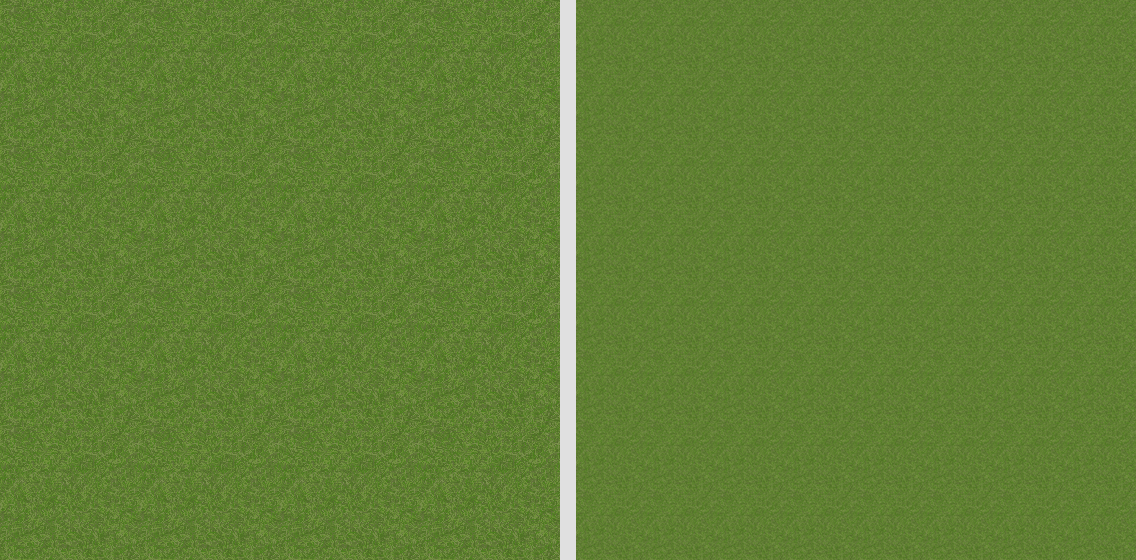
Left, the tile; right, the same tile 2 across and 2 down.
Write a three.js fragment shader that draws this texture.

```glsl
varying vec2 vUv;

const float TILES = 4.0;        // repeats of the turf patch across the canvas
const float CELLS = 38.0;       // blade cells across one patch
const int LAYERS = 7;

const vec3 STRAW = vec3(0.485, 0.565, 0.305);
const vec3 LIGHT = vec3(0.450, 0.580, 0.230);
const vec3 MID   = vec3(0.380, 0.500, 0.200);
const vec3 VIVID = vec3(0.305, 0.505, 0.115);
const vec3 DARK  = vec3(0.310, 0.430, 0.150);
const vec3 DULL  = vec3(0.375, 0.440, 0.225);

vec3 hash3(vec3 p) {
  p = fract(p * vec3(0.1031, 0.1030, 0.0973));
  p += dot(p, p.yxz + 33.33);
  return fract((p.xxy + p.yxx) * p.zyx);
}

// Gradient noise that wraps after a whole period
float cornerSlope(vec2 cell, vec2 offset, float period, float seed) {
  float angle = 6.2832 * hash3(vec3(mod(cell, period), seed)).x;
  return dot(vec2(cos(angle), sin(angle)), offset);
}

float gradientNoise(vec2 p, float period, float seed) {
  vec2 i = floor(p);
  vec2 f = p - i;
  vec2 u = f * f * f * (f * (f * 6.0 - 15.0) + 10.0);
  vec2 e = vec2(1.0, 0.0);
  float low = mix(cornerSlope(i, f, period, seed),
                  cornerSlope(i + e.xy, f - e.xy, period, seed), u.x);
  float high = mix(cornerSlope(i + e.yx, f - e.yx, period, seed),
                   cornerSlope(i + e.xx, f - e.xx, period, seed), u.x);
  return mix(low, high, u.y);
}

vec3 bladeColour(float pick) {
  float k = pick * 6.0;
  vec3 c = mix(STRAW, LIGHT, step(1.0, k));
  c = mix(c, MID, step(2.0, k));
  c = mix(c, VIVID, step(3.0, k));
  c = mix(c, DARK, step(4.0, k));
  return mix(c, DULL, step(5.0, k));
}

// Soft coverage of a thin bent blade centred on the origin
float bladeCover(vec2 p, float angle, float halfLength, float bend, float width) {
  float c = cos(angle);
  float s = sin(angle);
  vec2 q = vec2(c * p.x + s * p.y, c * p.y - s * p.x);
  q.y += bend * (q.x * q.x - 0.3 * halfLength * halfLength);
  float d = length(vec2(max(abs(q.x) - halfLength, 0.0), q.y));
  return 1.0 - smoothstep(0.0, width, d);
}

// One layer of scattered blades: mean colour in rgb, coverage in a
vec4 bladeLayer(vec2 p, float cells, float seed) {
  vec2 home = floor(p);
  vec3 sum = vec3(0.0);
  float weight = 0.0;
  float cover = 0.0;
  for (int y = -1; y <= 1; y++) {
    for (int x = -1; x <= 1; x++) {
      vec2 cell = home + vec2(float(x), float(y));
      vec2 wrapped = mod(cell, cells);
      vec3 place = hash3(vec3(wrapped, seed));
      vec3 look = hash3(vec3(wrapped + 51.0, seed + 7.0));
      float a = bladeCover(p - cell - place.xy, 6.2832 * place.z,
                           mix(0.45, 0.95, look.x), mix(-0.3, 0.3, look.y),
                           mix(0.14, 0.19, look.y));
      sum += a * bladeColour(look.z);
      weight += a;
      cover = max(cover, a);
    }
  }
  return vec4(sum / max(weight, 0.001), cover);
}

void main() {
  vec2 patchUv = fract(vUv * TILES);

  // Shaded ground between the blades
  float soil = gradientNoise(patchUv * CELLS, CELLS, 3.0);
  vec3 colour = mix(DARK, MID, smoothstep(-0.4, 0.4, soil));

  // Blades laid over one another
  for (int i = 0; i < LAYERS; i++) {
    float seed = 11.0 + 17.0 * float(i);
    vec2 p = patchUv * CELLS + 0.37 * float(i);
    vec4 blades = bladeLayer(p, CELLS, seed);
    colour = mix(colour, blades.rgb, blades.a);
  }

  // Faint patches of lusher and drier turf
  float tone = gradientNoise(patchUv * 8.0, 8.0, 5.0);
  colour += tone * vec3(0.015, 0.008, 0.015);

  gl_FragColor = vec4(colour, 1.0);
}
```
